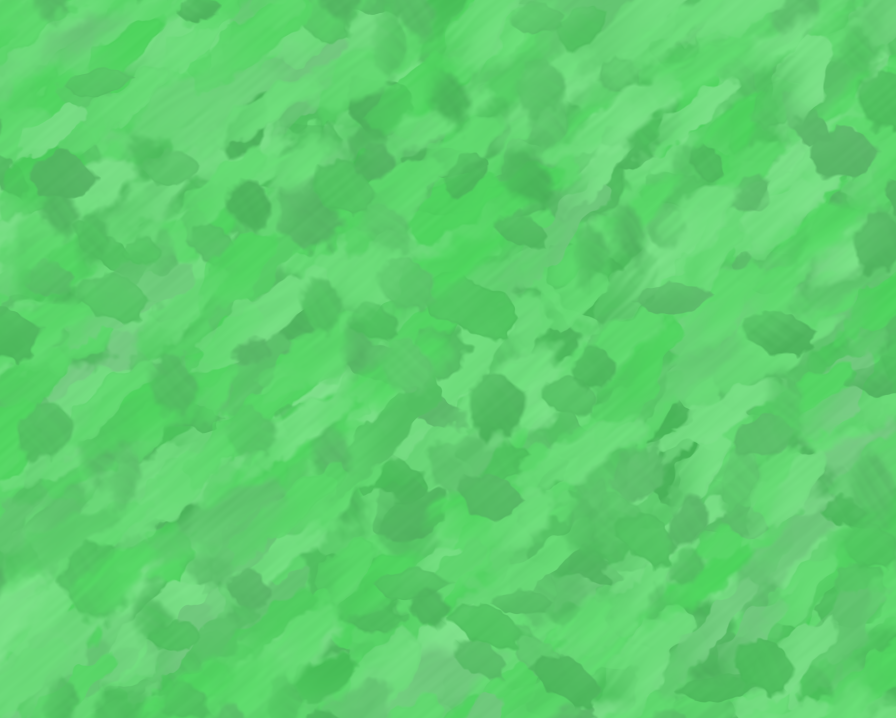
This texture is drawn by a Shadertoy shader. Its source:

```glsl
vec3 hash3(vec3 p) {
    p = fract(p * vec3(.1031, .1030, .0973));
    p += dot(p, p.yxz + 33.33);
    return fract((p.xxy + p.yxx) * p.zyx);
}

float noise(vec2 p, float seed) {
    vec2 i = floor(p), f = fract(p);
    f = f * f * (3. - 2. * f);
    return mix(mix(hash3(vec3(i, seed)).x, hash3(vec3(i + vec2(1, 0), seed)).x, f.x),
               mix(hash3(vec3(i + vec2(0, 1), seed)).x, hash3(vec3(i + 1., seed)).x, f.x), f.y);
}

mat2 turn(float angle) {
    float c = cos(angle), s = sin(angle);
    return mat2(c, -s, s, c);
}

// Tone runs from shadow to bright green, wash adds a pale tint
vec3 paint(float tone, float wash) {
    return vec3(.29, .73, .35) + tone * vec3(.03, .10, .03) + wash * vec3(.15, .04, .14);
}

// Lays one jittered grid of brush daubs over the colour
vec3 daubLayer(vec3 color, vec2 p, float layer, bool isShadow) {
    float size = mix(1.25, .75, layer / 9.);
    vec2 cell = size * (isShadow ? vec2(.095, .075) : vec2(.19, .07));
    vec2 grid = turn(isShadow ? -.8 : .7) * p;
    vec2 home = floor(grid / cell);

    for (int y = -1; y <= 1; y++)
    for (int x = -1; x <= 1; x++) {
        vec2 id = home + vec2(x, y);
        vec3 place = hash3(vec3(id + 50., layer + 3.));
        vec3 shape = hash3(vec3(id + 90., layer + 17.));
        vec3 look = hash3(vec3(id + 130., layer + 41.));
        if (place.z > (isShadow ? .24 : .72)) continue;

        // Chipped octagon with slanted ends
        vec2 halfSize = cell * mix(vec2(.3, .35), vec2(.68, .7), shape.xy);
        vec2 q = grid - (id + mix(vec2(.2), vec2(.8), place.xy)) * cell;
        q = turn((shape.z - .5) * .45) * q;
        vec2 local = q;
        q.x += q.y * (look.z - .5) * 1.4;
        vec2 a = abs(q) / halfSize;
        float edge = (max(max(a.x, a.y), (a.x + a.y) * .72) - 1.) * halfSize.y;
        if (edge > .03) continue;
        edge += (noise(local * 45., layer) - .5) * .016 + (noise(local * 130., layer) - .5) * .005;

        // Crisp outline, with the paint thinning toward the tail
        float softness = mix(.002, .014, look.z * look.z * look.z);
        float cover = 1. - smoothstep(-softness, softness, edge);
        float bristle = noise(local * vec2(7., 150.), layer + 9.) - .5;
        float thin = smoothstep(-1.1, .5, q.x / halfSize.x + bristle * .5);
        cover *= mix(1., thin, isShadow ? shape.z * .6 : .35 + .6 * shape.z);

        // Pigment, bristle streaks and a faint dark rim
        float tone = isShadow ? mix(-.4, .4, look.x) : mix(.15, 1.08, smoothstep(.08, .32, look.x));
        float wash = isShadow ? look.y * .45 : mix(-.08, 1.12, look.y);
        tone += bristle * mix(.08, .45, look.z * look.z);
        wash += (noise(local * vec2(10., 28.), layer + 5.) - .5) * .25;
        tone -= .16 * (1. - smoothstep(0., .004, abs(edge + .002))) * look.x;
        color = mix(color, paint(tone, wash), cover * .95);
    }
    return color;
}

void mainImage(out vec4 fragColor, in vec2 fragCoord) {
    vec2 p = fragCoord / iResolution.y;

    // Long diagonal underpainting
    vec2 flow = turn(.7) * p + 4.;
    vec3 color = paint(.45 + .6 * noise(flow * vec2(5., 14.), 1.), noise(flow * vec2(6., 20.), 2.) * .8);

    // Pale long strokes alternate with short crossing shadows
    for (int i = 0; i < 10; i++) {
        float layer = float(i);
        vec2 warp = vec2(noise(p * 22. + 7., layer + 60.), noise(p * 22. + 7., layer + 80.)) - .5;
        color = daubLayer(color, p + warp * .012, layer, i % 2 == 1);
    }

    // Fine diagonal bristle grain
    color += (noise(flow * vec2(12., 170.), 30.) - .5) * .018;
    fragColor = vec4(color, 1.);
}
```
